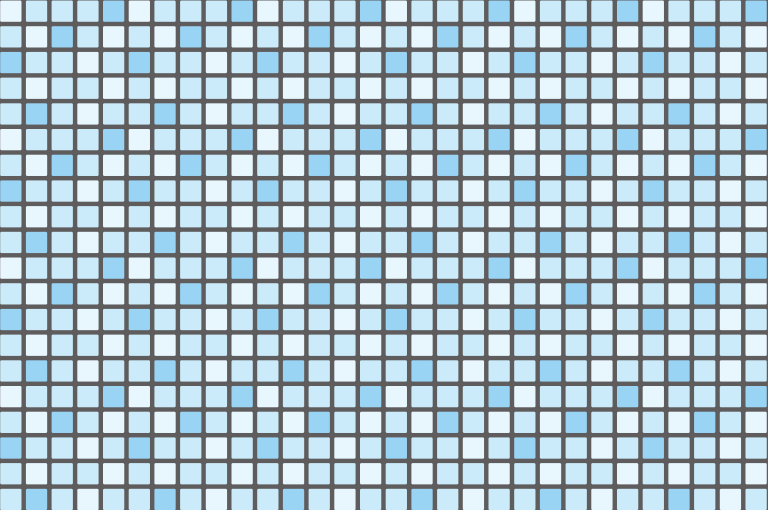
Reproduce this pattern procedurally as a Shadertoy shader.

```glsl
#define ROWS 19.845                  // tile pitches per canvas height
#define OFFSET vec2(0.078, 0.066)    // grid shift from the top left, in pitches
#define TILE_HALF 0.414              // half the tile side, in pitches
#define CORNER 0.055                 // tile corner radius, in pitches
#define GROUT vec3(0.37, 0.36, 0.36)
#define PALE vec3(0.91, 0.965, 0.995)
#define LIGHT vec3(0.795, 0.922, 0.98)
#define BLUE vec3(0.60, 0.83, 0.96)

// 5 x 5 repeat, top row first: 0 pale, 1 light, 2 blue
const int TONES[25] = int[25](
    0, 1, 1, 1, 2,
    1, 0, 2, 1, 0,
    2, 1, 1, 0, 1,
    1, 0, 1, 1, 0,
    1, 2, 1, 0, 1);

float roundedSquare(vec2 p, float halfSide, float radius) {
    vec2 q = abs(p) - halfSide + radius;
    return length(max(q, 0.0)) + min(max(q.x, q.y), 0.0) - radius;
}

vec3 tileColor(ivec2 cell) {
    ivec2 c = cell % 5;
    int tone = TONES[c.y * 5 + c.x];
    return tone == 0 ? PALE : tone == 1 ? LIGHT : BLUE;
}

void mainImage(out vec4 fragColor, in vec2 fragCoord) {
    // Grid coordinates, counted rightward and downward from the top left
    float pixel = ROWS / iResolution.y;
    vec2 grid = vec2(fragCoord.x, iResolution.y - fragCoord.y) * pixel + OFFSET;

    // Rounded tile over the grout, with an edge one pixel wide
    float d = roundedSquare(fract(grid) - 0.5, TILE_HALF, CORNER);
    float coverage = clamp(0.5 - d / pixel, 0.0, 1.0);
    vec3 color = mix(GROUT, tileColor(ivec2(floor(grid))), coverage);

    fragColor = vec4(color, 1.0);
}
```
